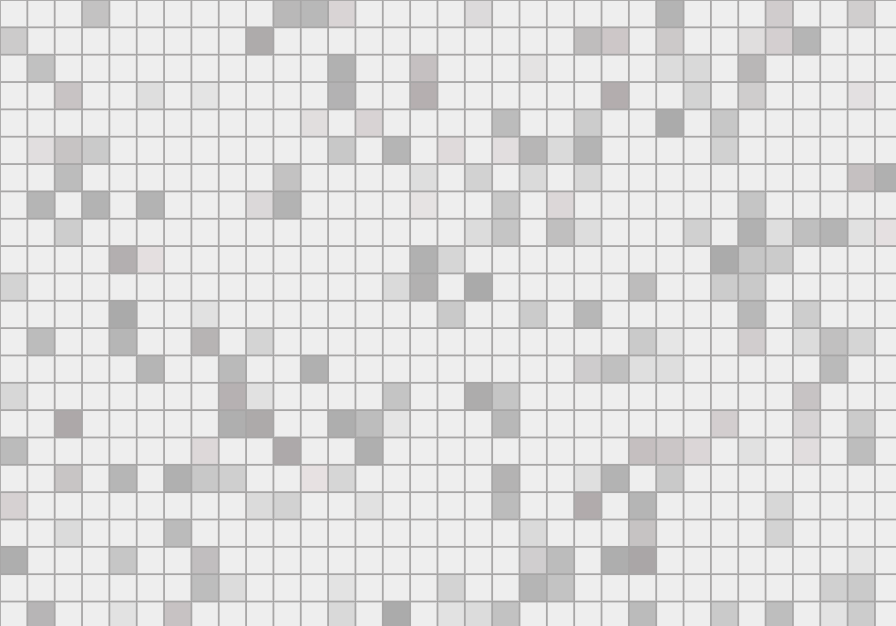
Reproduce this pattern procedurally as a Shadertoy shader.

```glsl
#define COLUMNS 32.77      // cells across the canvas
#define LINE_WIDTH 0.066   // grout width, in cells
#define TINTED_SHARE 0.245 // share of cells that are shaded
#define DARKEST 0.665
#define LIGHTEST 0.905
#define WARMTH 0.022       // strongest reddish tint
#define BASE_COLOR vec3(0.935, 0.932, 0.932)
#define LINE_COLOR vec3(0.655, 0.650, 0.650)

// Three independent random values per cell
vec3 hash32(vec2 cell) {
    vec3 p = fract(cell.xyx * vec3(0.1031, 0.1030, 0.0973));
    p += dot(p, p.yxz + 33.33);
    return fract((p.xxy + p.yzz) * p.zyx);
}

// Pale tile, or a random grey with an occasional warm tint
vec3 tileColor(vec2 cell) {
    vec3 rnd = hash32(cell + 17.0);
    float shade = mix(DARKEST, LIGHTEST, rnd.y);
    float warmth = WARMTH * smoothstep(0.6, 1.0, rnd.z);
    vec3 tinted = vec3(shade) - warmth * vec3(0.0, 1.0, 0.8);
    return rnd.x < TINTED_SHARE ? tinted : BASE_COLOR;
}

// Antialiased coverage of the lines on whole coordinates
float gridLines(vec2 p, float pixel) {
    vec2 dist = 0.5 - abs(fract(p) - 0.5);
    vec2 cover = clamp((0.5 * LINE_WIDTH - dist) / pixel + 0.5, 0.0, 1.0);
    return max(cover.x, cover.y);
}

void mainImage(out vec4 fragColor, in vec2 fragCoord) {
    // Square cells, counted from the top left corner
    float pixel = COLUMNS / iResolution.x;
    vec2 p = vec2(fragCoord.x, iResolution.y - fragCoord.y) * pixel;

    vec3 color = mix(tileColor(floor(p)), LINE_COLOR, gridLines(p, pixel));
    fragColor = vec4(color, 1.0);
}
```
